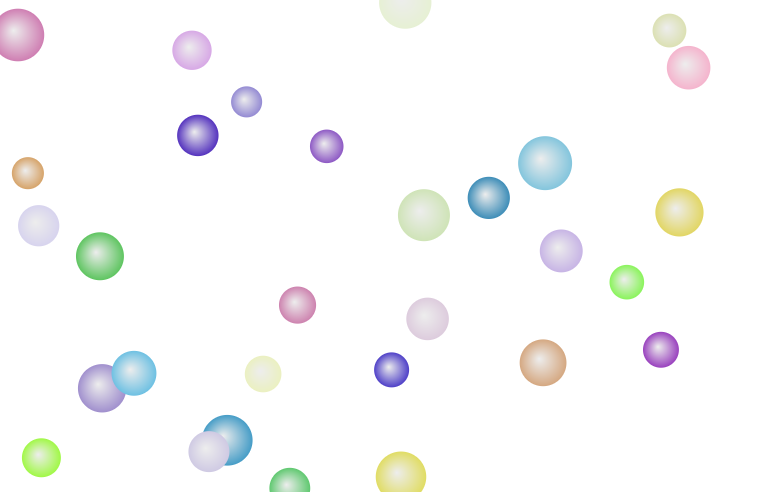
Give the GLSL for this background, as a Shadertoy shader.

```glsl
// Shaded glossy balls scattered loosely over a white ground.
// A quasi-random sequence with strong jitter places them; each ball is a
// focal radial gradient from a pale highlight to its own rim colour.

#define BALL_COUNT 30
#define MIN_RADIUS 0.031
#define MAX_RADIUS 0.055
#define POSITION_JITTER 0.22
#define COLOUR_JITTER 0.12
#define HIGHLIGHT_GREY 0.93
#define HIGHLIGHT_OFFSET vec2(-0.17, 0.17)
#define SEED 11u

const vec3 RIM_COLOURS[15] = vec3[15](
    vec3(0.84, 0.92, 0.70), vec3(0.83, 0.67, 0.85), vec3(0.48, 0.73, 0.92),
    vec3(0.35, 0.20, 0.75), vec3(0.58, 0.95, 0.32), vec3(0.96, 0.95, 0.80),
    vec3(0.87, 0.61, 0.47), vec3(0.30, 0.60, 0.76), vec3(0.40, 0.78, 0.38),
    vec3(0.92, 0.76, 0.83), vec3(0.58, 0.60, 0.82), vec3(0.85, 0.86, 0.36),
    vec3(0.80, 0.46, 0.64), vec3(0.54, 0.30, 0.80), vec3(0.80, 0.77, 0.92));

// Integer hash giving three independent values in 0..1.
vec3 hash3(uint n) {
    uvec3 v = uvec3(n, n + 57u, n + 131u) * 1664525u + 1013904223u;
    v.x += v.y * v.z; v.y += v.z * v.x; v.z += v.x * v.y;
    v ^= v >> 16u;
    v.x += v.y * v.z; v.y += v.z * v.x; v.z += v.x * v.y;
    return vec3(v >> 8u) / 16777216.0;
}

// Gradient parameter in the unit disc: 0 at the focus, 1 on the rim.
float focalGradient(vec2 p, vec2 focus) {
    vec2 q = p - focus;
    float along = dot(focus, q);
    float room = 1.0 - dot(focus, focus);
    return clamp((along + sqrt(along * along + dot(q, q) * room)) / room, 0.0, 1.0);
}

void mainImage(out vec4 fragColor, in vec2 fragCoord) {
    vec2 uv = fragCoord / iResolution.y;
    vec2 canvas = vec2(iResolution.x / iResolution.y, 1.0);
    float pixel = 1.0 / iResolution.y;
    vec3 colour = vec3(1.0);

    for (int i = 0; i < BALL_COUNT; i++) {
        vec3 place = hash3(uint(i) * 2u + SEED);
        vec3 tint = hash3(uint(i) * 2u + SEED + 1000u);

        // Even spread, loosened so that some balls overlap.
        vec2 spread = fract(0.5 + float(i) * vec2(0.75488, 0.56984));
        vec2 jitter = (place.xy - 0.5) * POSITION_JITTER;
        vec2 centre = fract(spread + jitter) * canvas;
        float radius = mix(MIN_RADIUS, MAX_RADIUS, place.z);

        // Shade from highlight to rim.
        vec2 p = (uv - centre) / radius;
        vec3 rim = RIM_COLOURS[(i * 7) % 15] + (tint - 0.5) * COLOUR_JITTER;
        vec3 shade = mix(vec3(HIGHLIGHT_GREY), clamp(rim, 0.0, 1.0),
                         focalGradient(p, HIGHLIGHT_OFFSET));

        // Lay over the earlier balls with a smooth edge.
        float edge = (length(p) - 1.0) * radius;
        colour = mix(colour, shade, clamp(0.5 - edge / pixel, 0.0, 1.0));
    }
    fragColor = vec4(colour, 1.0);
}
```
